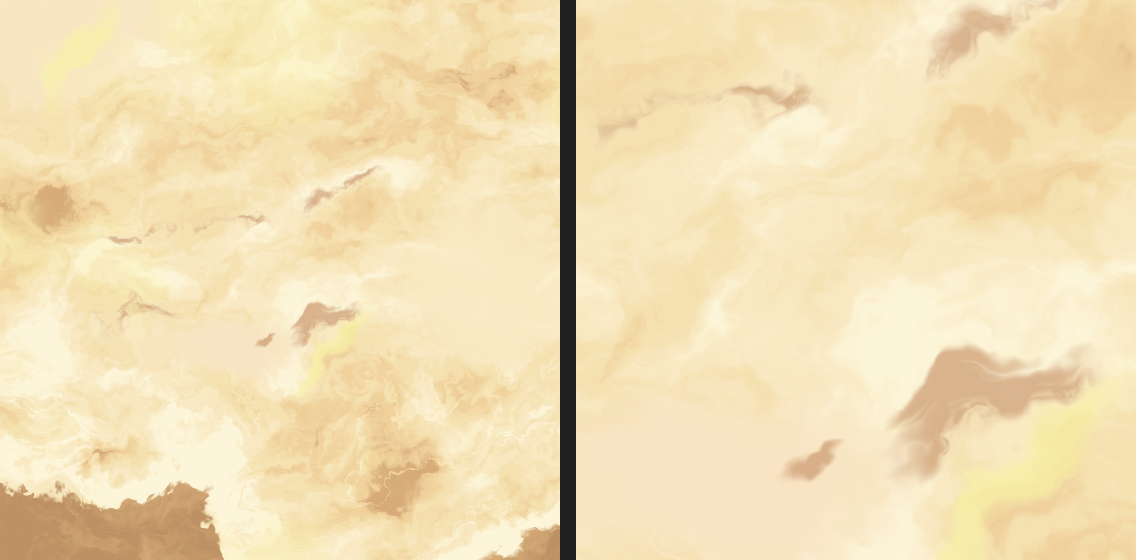
Left: the whole. Right: its middle third, enlarged.
Give the GLSL for this texture, as a three.js fragment shader.

```glsl
// Sun-bleached desert seen from above: pale salt flats, tan dunes and dark rock.
// Layered cellular noise, stretched and warped, sets a tone for a sand ramp;
// soft ragged ellipses place the patches, flats, rust ridges and bright bands.
varying vec2 vUv;

const vec3 ROCK = vec3(0.74, 0.57, 0.39);
const vec3 BROWN = vec3(0.84, 0.67, 0.47);
const vec3 TAN = vec3(0.94, 0.82, 0.61);
const vec3 GOLD = vec3(0.96, 0.88, 0.69);
const vec3 CREAM = vec3(0.975, 0.915, 0.765);
const vec3 SALT = vec3(0.99, 0.96, 0.85);
const vec3 LEMON = vec3(0.97, 0.95, 0.65);
const vec3 PINK = vec3(0.97, 0.88, 0.76);
const vec3 RUST = vec3(0.77, 0.56, 0.39);
const float BASE_TONE = 0.64;
const float STREAK_CONTRAST = 0.95;
const float BROAD_CONTRAST = 0.6;
const float GRAIN_CONTRAST = 0.65;
const float RAGGEDNESS = 0.13;
const float STREAK_ANGLE = 0.17;

float hash(vec2 c) {
  return fract(sin(dot(c, vec2(127.1, 311.7))) * 43758.545);
}

vec2 turn(vec2 v, float a) {
  float c = cos(a), s = sin(a);
  return vec2(c * v.x + s * v.y, c * v.y - s * v.x);
}

// Smooth cellular noise: random cell values blended by distance
float cells(vec2 p) {
  vec2 base = floor(p), f = p - base;
  float sum = 0.0, total = 0.0;
  for (int y = -1; y <= 1; y++) {
    for (int x = -1; x <= 1; x++) {
      vec2 g = vec2(float(x), float(y)), id = base + g;
      vec2 d = g + 0.2 + 0.6 * vec2(hash(id), hash(id + 31.0)) - f;
      float w = exp(-5.0 * dot(d, d));
      sum += w * hash(id + 67.0);
      total += w;
    }
  }
  return sum / total;
}

// Five octaves, centred on zero
float layers(vec2 p) {
  float sum = 0.0, amp = 0.5, total = 0.0;
  for (int i = 0; i < 5; i++) {
    sum += amp * (cells(p) - 0.5);
    total += amp;
    amp *= 0.58;
    p = p * 2.03 + 13.7;
  }
  return sum / total;
}

// Soft ellipse, 1 inside and 0 outside
float spot(vec2 p, vec2 centre, vec2 size, float angle) {
  return 1.0 - smoothstep(0.4, 1.15, length(turn(p - centre, angle) / size));
}

vec3 sandRamp(float t) {
  vec3 c = mix(BROWN, TAN, smoothstep(0.0, 0.27, t));
  c = mix(c, GOLD, smoothstep(0.27, 0.5, t));
  c = mix(c, CREAM, smoothstep(0.5, 0.72, t));
  return mix(c, SALT, smoothstep(0.72, 0.98, t));
}

void main() {
  vec2 p = vUv;
  vec2 warp = vec2(layers(p * 7.0), layers(p * 7.0 + 40.0));
  vec2 q = p + RAGGEDNESS * warp;
  float lower = 1.0 - smoothstep(0.25, 0.42, p.y);

  // Noise fields
  float angle = mix(STREAK_ANGLE, -0.3, lower * (1.0 - p.x));
  float streaks = layers(turn(q, angle) * vec2(5.0, 17.0));
  float broad = layers(q * 4.0 + 9.0);
  float grain = layers(p * 19.0 + 5.0 * warp);

  // Smooth flats
  float rightFlat = spot(q, vec2(0.88, 0.48), vec2(0.2, 0.19), 0.0);
  float skyFlat = spot(q, vec2(0.1, 0.97), vec2(0.27, 0.17), 0.5);
  float pinkFlat = spot(q, vec2(0.4, 0.385), vec2(0.16, 0.06), 0.1);
  float calm = max(max(rightFlat, skyFlat), pinkFlat);
  float rough = 1.0 - 0.82 * calm;
  float tone = BASE_TONE + 0.1 * calm + rough * (STREAK_CONTRAST * streaks
    + BROAD_CONTRAST * broad + GRAIN_CONTRAST * grain);

  // Tan patches
  tone -= 0.3 * spot(q, vec2(0.46, 0.25), vec2(0.15, 0.09), -0.4);
  tone -= 0.26 * spot(q, vec2(0.86, 0.295), vec2(0.09, 0.06), -0.2);
  tone -= 0.26 * spot(q, vec2(0.7, 0.17), vec2(0.1, 0.14), 0.3);
  tone -= 0.4 * spot(q, vec2(0.18, 0.165), vec2(0.11, 0.03), 0.1);
  tone -= 0.18 * spot(q, vec2(0.1, 0.63), vec2(0.2, 0.08), 0.2);
  tone -= 0.16 * spot(q, vec2(0.43, 0.7), vec2(0.22, 0.11), 0.1);
  tone -= 0.12 * spot(q, vec2(0.9, 0.83), vec2(0.3, 0.2), 0.2);

  // Bright salt bands and veins
  float bandLine = q.y - 0.57 - 0.1 * q.x + 0.03 * sin(7.0 * q.x);
  tone += 0.2 * exp(-pow(bandLine / 0.03, 2.0));
  tone += 0.35 * spot(q, vec2(0.2, 0.545), vec2(0.09, 0.025), 0.75);
  tone += 0.22 * spot(q, vec2(0.56, 0.92), vec2(0.13, 0.11), -0.5);
  float vein = 1.0 - smoothstep(0.0, 0.035, abs(layers(turn(q, angle) * vec2(5.0, 10.0) + 70.0)));
  tone += 0.25 * vein * lower;

  // Dark rock in the lower corners, edged with salt
  float leftRock = min(0.11 - q.y, 0.4 - q.x);
  float cornerRock = dot(q, vec2(0.57, -0.82)) - 0.51;
  float rockDepth = max(leftRock, cornerRock) + 0.06 * grain;
  float rock = smoothstep(-0.004, 0.007, rockDepth);
  tone += 0.32 * exp(-pow((rockDepth + 0.025) / 0.025, 2.0));

  vec3 colour = sandRamp(tone);
  colour = mix(colour, PINK, 0.65 * max(pinkFlat, 0.6 * skyFlat));

  // Lemon tints
  float lemon = spot(q, vec2(0.15, 0.91), vec2(0.13, 0.028), 0.85);
  lemon = max(lemon, spot(q, vec2(0.6, 0.36), vec2(0.1, 0.025), 0.75));
  lemon = max(lemon, 0.4 * smoothstep(-0.05, 0.16, layers(p * 3.0 + 23.0)));
  colour = mix(colour, LEMON, 0.7 * lemon);

  // Rust flecks strewn along two rising ridges
  float rust = 0.0;
  for (int i = 0; i < 16; i++) {
    float n = float(i), row = mod(n, 2.0);
    float x = mix(0.22, 0.72, hash(vec2(n, 3.0)));
    float y = mix(0.42, 0.635, row) + 0.14 * row * (x - 0.52) + 0.03 * (hash(vec2(n, 8.0)) - 0.5);
    vec2 size = vec2(0.055, 0.014) * mix(0.5, 1.2, hash(vec2(n, 5.0)));
    rust = max(rust, spot(q, vec2(x, y), size, 0.25));
  }
  rust *= smoothstep(-0.14, 0.14, grain + streaks);
  colour = mix(colour, RUST, 0.62 * rust);

  vec3 rockColour = mix(ROCK, BROWN, clamp(0.3 + 2.0 * grain + 1.5 * streaks, 0.0, 1.0));
  gl_FragColor = vec4(mix(colour, rockColour, rock), 1.0);
}
```
